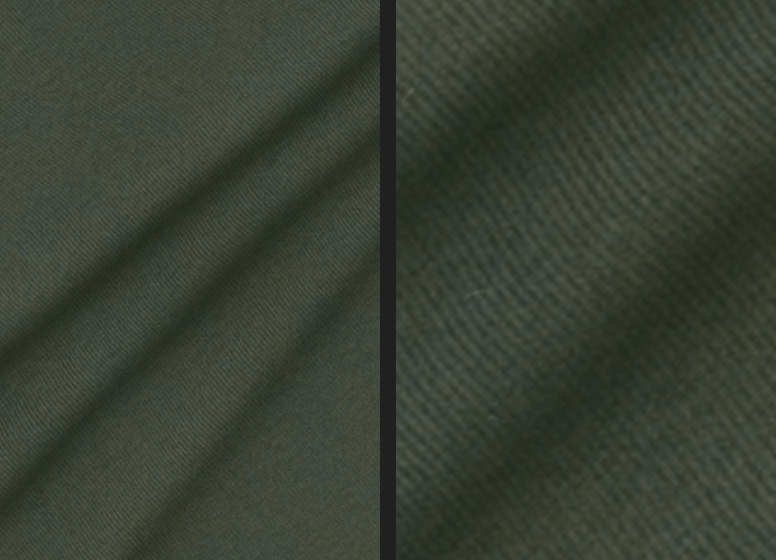
Left: the whole. Right: its middle third, enlarged.
This texture is drawn by a Shadertoy shader. Its source:

```glsl
// Dark olive ribbed knit cloth, draped in three soft diagonal folds.

float hash(vec2 p) {
    vec3 q = fract(vec3(p.xyx) * 0.1031);
    q += dot(q, q.yzx + 33.33);
    return fract((q.x + q.y) * q.z);
}

float noise(vec2 p) {
    vec2 i = floor(p), f = fract(p);
    f = f * f * (3.0 - 2.0 * f);
    return mix(mix(hash(i), hash(i + vec2(1, 0)), f.x),
               mix(hash(i + vec2(0, 1)), hash(i + vec2(1, 1)), f.x), f.y);
}

float bell(float x) { return exp(-x * x); }

// Signed distance to a crease y = a + b x + c x^2, positive above it.
float creaseDistance(vec2 p, vec3 k) {
    float slope = k.y + 2.0 * k.z * p.x;
    return (p.y - k.x - k.y * p.x - k.z * p.x * p.x) / sqrt(1.0 + slope * slope);
}

// Shadow: short on the rolled upper side, long on the lower side.
float creaseShadow(float d) {
    return d > 0.0 ? bell(d / 0.032) : mix(bell(d / 0.03), exp(d / 0.07), 0.6);
}

float segmentDistance(vec2 p, vec2 a, vec2 b) {
    vec2 ab = b - a;
    return length(p - a - ab * clamp(dot(p - a, ab) / dot(ab, ab), 0.0, 1.0));
}

void mainImage(out vec4 fragColor, in vec2 fragCoord) {
    vec2 p = fragCoord / iResolution.y;

    // Folds
    float wave = 0.008 * (noise(p * 5.0) - 0.5);
    float d1 = creaseDistance(p, vec3(0.355, 0.823, 0.0)) + wave;
    float d2 = creaseDistance(p, vec3(0.085, 1.09, -0.155)) + wave;
    float d3 = creaseDistance(p, vec3(-0.325, 1.32, -0.06)) - wave;
    float shadow = 0.105 * creaseShadow(d1) + 0.092 * creaseShadow(d2)
                 + 0.07 * creaseShadow(d3);
    float ridge = bell((d1 - 0.075) / 0.045) + bell((d2 - 0.07) / 0.04)
                + 0.8 * bell((d3 - 0.07) / 0.045);
    float light = 0.262 - shadow + 0.014 * ridge + 0.016 * (noise(p * 4.0 + 7.0) - 0.5);

    // Knit ribs run down to the right and bend over each roll
    float flatPart = smoothstep(0.02, -0.08, d3);
    float across = dot(p, vec2(0.77, 0.64));
    float along = dot(p, vec2(0.64, -0.77));
    across += 0.012 * (noise(p * 6.0 + 3.0) - 0.5) + 0.006 * ridge
            + 0.07 * p.y * smoothstep(0.05, 0.4, d1);
    float ribPhase = across / 0.0074 + 0.12 * noise(p * 90.0);
    float rib = sin(6.2832 * ribPhase);
    float ribStrength = (0.015 + 0.012 * ridge) * mix(1.0, 0.5, flatPart)
                      * (0.65 + 0.7 * noise(p * 25.0));

    // Staggered stitches along each rib
    float stitch = sin(6.2832 * (along / 0.0062 + 0.5 * floor(ribPhase)));
    float weave = rib * ribStrength + 0.008 * stitch * (0.6 + 0.4 * rib);

    // Yarn grain and faint streaks across the ribs
    float grain = noise(p * 420.0) + noise(p * 230.0 + 19.0) - 1.0;
    float streak = noise(vec2(across * 45.0, along * 300.0)) - 0.5;
    float contrast = 0.45 + 0.55 * smoothstep(0.13, 0.25, light);
    light += contrast * (weave + 0.042 * grain + 0.018 * streak);

    // Heathered tint: olive and cooler green fibres
    float heather = noise(p * 160.0 + 41.0) + 0.8 * noise(p * 14.0 + 5.0) - 0.9;
    vec3 color = light + vec3(0.0, 0.03, -0.021);
    color += heather * contrast * vec3(0.014, 0.01, -0.022);

    // A few stray lint fibres
    for (int i = 0; i < 6; i++) {
        float n = float(i);
        vec2 a = vec2(0.68 * hash(vec2(n, 2.3)), hash(vec2(n, 8.1)));
        float turn = 6.2832 * hash(vec2(n, 5.7));
        vec2 b = a + 0.009 * vec2(cos(turn), sin(turn));
        float fibre = 1.0 - smoothstep(0.0003, 0.0018, segmentDistance(p, a, b));
        color += 0.05 * fibre * contrast;
    }

    fragColor = vec4(clamp(color, 0.0, 1.0), 1.0);
}
```
